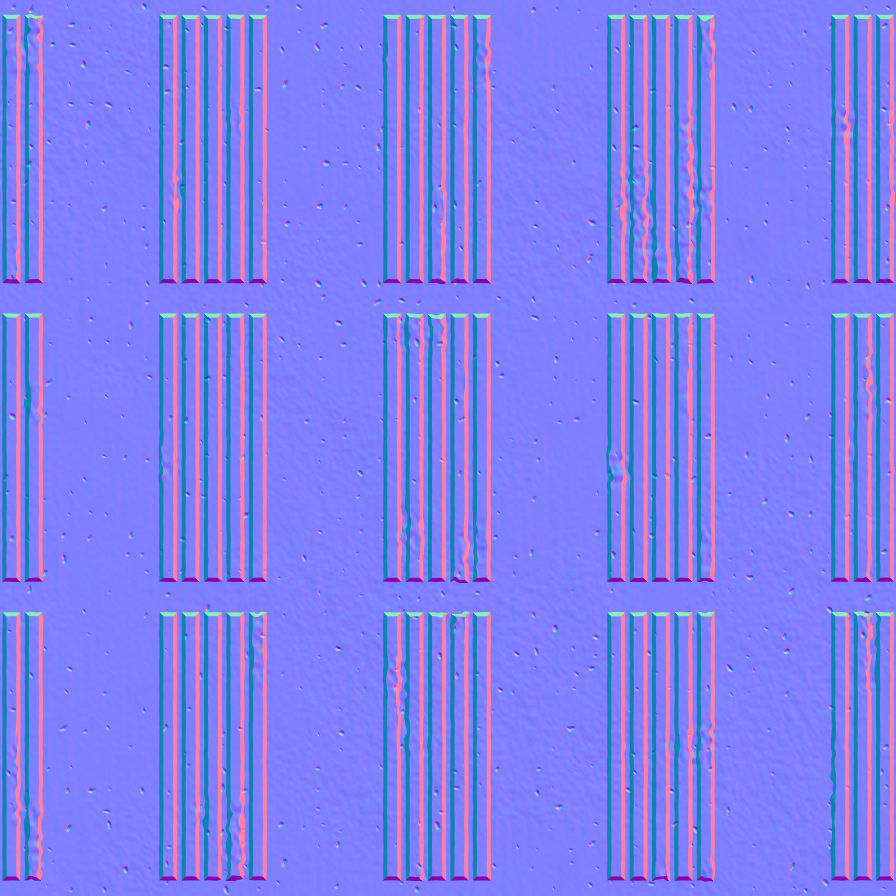
This texture map is drawn by a Shadertoy shader. Its source:

```glsl
// Tiling normal map: groups of five raised, bevelled vertical bars on a pitted plaster wall.
#define REPEATS vec2(4.0, 3.0)        // groups across and down
#define CENTRE vec2(0.951, 0.501)     // group centre inside its cell
#define BAR_HALF vec2(0.01, 0.1497)   // half size of one bar
#define BAR_PITCH 0.025               // spacing of bars
#define SIDE_BARS 2.0                 // bars on each side of the middle one
#define BEVEL 0.0045                  // bevel width
#define PIT_GRID 46.0                 // pit cells across the canvas
#define PIT_CHANCE 0.34
#define GRAIN 0.00042                 // height of the fine grain
#define CHIP 0.0022                   // height of the chips on worn bars
#define STEP (1.0 / 900.0)            // distance used to measure the slope

const vec3 FLAT = vec3(0.50, 0.50, 0.995);
const vec3 LEFT = vec3(0.06, 0.51, 0.70);
const vec3 RIGHT = vec3(0.99, 0.50, 0.67);
const vec3 TOP = vec3(0.53, 0.94, 0.74);
const vec3 BOTTOM = vec3(0.52, 0.02, 0.66);

// Integer hash: two random values per cell
vec2 hash2(vec2 cell) {
    uvec2 v = uvec2(cell) * 1664525u + 1013904223u;
    v.x += v.y * 1664525u;
    v.y += v.x * 1664525u;
    v ^= v >> 16u;
    v.x += v.y * 1664525u;
    v.y += v.x * 1664525u;
    v ^= v >> 16u;
    return vec2(v & 65535u) / 65535.0;
}

// Value noise that wraps after a whole number of cells
float noise(vec2 p, vec2 period) {
    vec2 x = p * period, i = floor(x), f = x - i;
    f = f * f * (3.0 - 2.0 * f);
    vec2 a = mod(i, period), b = mod(i + 1.0, period);
    return mix(mix(hash2(a).x, hash2(vec2(b.x, a.y)).x, f.x),
               mix(hash2(vec2(a.x, b.y)).x, hash2(b).x, f.x), f.y);
}

// Scattered small holes, tilted and slightly ragged
float pits(vec2 p) {
    vec2 cell = mod(floor(p * PIT_GRID), PIT_GRID);
    vec2 place = hash2(cell + 300.0), kind = hash2(cell + 700.0);
    vec2 d = (fract(p * PIT_GRID) - mix(vec2(0.27), vec2(0.73), place)) / PIT_GRID;
    float angle = 6.2832 * fract(place.x * 7.0 + kind.y * 5.0);
    d = mat2(cos(angle), sin(angle), -sin(angle), cos(angle)) * d;
    float radius = mix(0.0016, 0.0036, kind.y * kind.y);
    float r = length(d * vec2(0.75, 1.35)) / radius;
    r += 0.7 * (noise(p, vec2(330.0)) - 0.5);
    return -0.75 * radius * step(kind.x, PIT_CHANCE) * (1.0 - smoothstep(0.2, 1.0, r));
}

// Relief of the plaster; worn adds chips
float height(vec2 p, float rough, float worn) {
    float h = pits(p);
    h += GRAIN * mix(0.3, 1.0, rough) * noise(p, vec2(240.0, 210.0));
    h += GRAIN * rough * noise(p, vec2(130.0, 110.0));
    h += GRAIN * 0.6 * noise(p, vec2(170.0, 26.0));
    h += 0.0009 * noise(p, vec2(26.0, 20.0));
    return h + CHIP * worn * noise(p, vec2(190.0, 130.0));
}

// Antialiased step at zero
float edge(float d, float pixel) {
    return clamp(d / pixel + 0.5, 0.0, 1.0);
}

// Normal colour of the bevelled bars; q is relative to the group centre
vec3 bars(vec2 q, float pixel) {
    float index = clamp(round(q.x / BAR_PITCH), -SIDE_BARS, SIDE_BARS);
    vec2 b = vec2(q.x - index * BAR_PITCH, q.y);
    vec2 inside = BAR_HALF - abs(b);
    float depth = min(inside.x, inside.y);
    vec3 side = b.x < 0.0 ? LEFT : RIGHT;
    vec3 cap = b.y < 0.0 ? BOTTOM : TOP;
    vec3 bevel = mix(cap, side, edge(inside.y - inside.x, pixel));
    return mix(FLAT, bevel, edge(depth, pixel) * edge(BEVEL - depth, pixel));
}

void mainImage(out vec4 fragColor, in vec2 fragCoord) {
    vec2 p = fragCoord / iResolution.xy;
    float pixel = 1.0 / min(iResolution.x, iResolution.y);

    // Position in the repeated group
    vec2 q = (fract(p * REPEATS - CENTRE + 0.5) - 0.5) / REPEATS;
    vec2 groupHalf = BAR_HALF + vec2(SIDE_BARS * BAR_PITCH, 0.0);
    vec2 margin = groupHalf - abs(q);
    float onGroup = smoothstep(-0.003, 0.002, min(margin.x, margin.y));

    // Wear differs from group to group
    float rough = smoothstep(0.35, 0.8, 0.6 * noise(p, vec2(7.0)) + 0.4 * noise(p, vec2(19.0)));
    float worn = onGroup * smoothstep(0.72, 0.94, noise(p + 0.37, vec2(44.0, 13.0)));
    vec2 ragged = vec2(noise(p, vec2(150.0, 120.0)), noise(p + 0.5, vec2(150.0, 120.0))) - 0.5;
    q += ragged * mix(0.0006, 0.006, worn);

    // Tilt the bar normals by the slope of the plaster
    vec2 e = vec2(STEP, 0.0);
    vec2 slope = vec2(height(p + e.xy, rough, worn) - height(p - e.xy, rough, worn),
                      height(p + e.yx, rough, worn) - height(p - e.yx, rough, worn)) / (2.0 * STEP);
    vec3 n = bars(q, pixel) * 2.0 - 1.0;
    float size = length(n);
    n.xy -= slope * max(n.z, 0.3);
    fragColor = vec4(normalize(n) * size * 0.5 + 0.5, 1.0);
}
```
